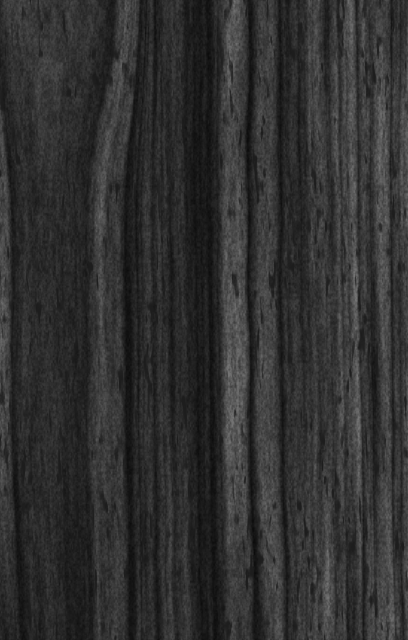
Reproduce this texture procedurally as a Shadertoy shader.

```glsl
// Charcoal-stained wood veneer with vertical grain: a broad plume on the left,
// pale ribbons in the middle and tight dark growth lines on the right.
// Layers: warped grain coordinate, tonal bands, creases, fibres, then pores.

float hash(vec2 p) {
    vec3 q = fract(p.xyx * vec3(0.1031, 0.1030, 0.0973));
    q += dot(q, q.yzx + 33.33);
    return fract((q.x + q.y) * q.z);
}

float noise(vec2 p) {
    vec2 i = floor(p), f = fract(p);
    f = f * f * (3.0 - 2.0 * f);
    return mix(mix(hash(i), hash(i + vec2(1, 0)), f.x),
               mix(hash(i + vec2(0, 1)), hash(i + vec2(1, 1)), f.x), f.y);
}

float band(float x, float left, float right, float soft) {
    return smoothstep(left - soft, left + soft, x)
         * (1.0 - smoothstep(right - soft, right + soft, x));
}

// Dark growth line: crisp on its left side, fading slowly to the right
float crease(float x, float center, float width) {
    float d = x - center;
    return exp(-abs(d) / (d < 0.0 ? width : 2.2 * width));
}

// Sideways drift of the grain, with the plume opening towards the top
float grainCoord(vec2 uv, float plume) {
    float spread = mix(-0.04, 0.075, smoothstep(0.0, 0.27, uv.x));
    spread *= 1.0 - smoothstep(0.28, 0.42, uv.x);
    float drift = 0.018 * (noise(vec2(uv.x * 5.0, uv.y * 3.0)) - 0.5)
                + 0.006 * (noise(vec2(uv.x * 18.0, uv.y * 9.0)) - 0.5);
    return uv.x - plume * spread + drift + 0.016 * (uv.y - 0.5);
}

// Irregular repeated growth lines, one per cell
float growthLines(float g, float y, float spacing) {
    float cell = floor(g / spacing), dark = 0.0;
    for (float k = -1.0; k <= 1.0; k++) {
        float id = cell + k;
        float center = (id + 0.2 + 0.6 * hash(vec2(id, 3.0))) * spacing;
        float depth = 0.5 + 0.5 * hash(vec2(id, 8.0));
        depth *= 0.7 + 0.5 * noise(vec2(id * 7.0, y * 4.0));
        float width = spacing * mix(0.12, 0.25, hash(vec2(id, 5.0)));
        dark = max(dark, depth * crease(g, center, width));
    }
    return dark;
}

// Fine dark wisps, slightly slanted and fading at both ends
float pores(vec2 p) {
    p.x += 0.03 * p.y + 0.004 * noise(p * 30.0);
    float wisp = noise(p * vec2(240.0, 48.0));
    return smoothstep(0.62, 0.9, wisp) * smoothstep(0.3, 0.7, noise(p * vec2(60.0, 20.0) + 7.0));
}

void mainImage(out vec4 fragColor, in vec2 fragCoord) {
    vec2 uv = fragCoord / iResolution.xy;
    vec2 p = fragCoord / iResolution.y;
    float plume = smoothstep(0.65, 1.0, uv.y);
    float g = grainCoord(uv, plume);

    // Broad tonal bands
    float tone = 0.21;
    tone -= 0.045 * band(g, 0.035, 0.21, 0.015);
    tone += 0.05 * plume * band(g, 0.05, 0.2, 0.04);
    tone += 0.02 * band(g, 0.225, 0.3, 0.018);
    tone -= 0.005 * band(g, 0.305, 0.43, 0.015);
    tone -= 0.075 * band(g, 0.455, 0.54, 0.025);
    tone += 0.05 * band(g, 0.55, 0.61, 0.012);
    tone += 0.04 * band(g, 0.63, 0.68, 0.012);
    tone += 0.055 * band(g, 0.69, 1.1, 0.012);
    tone *= 0.8 + 0.4 * noise(vec2(g * 14.0, uv.y * 2.5));
    tone *= 0.86 + 0.28 * noise(vec2(g * 48.0, uv.y * 2.0));

    // Growth lines: faint inside the plume, dense on the right
    float fine = smoothstep(0.29, 0.34, g) * (1.0 - band(g, 0.545, 0.685, 0.01));
    float lines = growthLines(g, uv.y, 0.036);
    float thin = growthLines(g + 3.0, uv.y, 0.021);
    tone *= 1.0 - mix(0.08, 0.62, fine) * lines;
    tone *= 1.0 - mix(0.06, 0.3, fine) * thin;
    tone *= 1.0 - 0.45 * crease(g, 0.036, 0.009);
    tone *= 1.0 - 0.5 * crease(-g, -0.216, 0.013);
    tone *= 1.0 - 0.55 * crease(g, 0.308, 0.008);
    tone *= 1.0 - 0.7 * crease(g, 0.616, 0.007);
    tone *= 1.0 - 0.6 * crease(g, 0.69, 0.008);

    // Deepen the contrast of the stain, keeping a dark grey floor
    tone = 0.172 + 1.38 * (tone - 0.152);
    tone = 0.065 + 0.5 * (tone - 0.065 + sqrt(pow(tone - 0.065, 2.0) + 0.0008));

    // Long fibres, short fibres and fine speckle
    float fibre = noise(vec2(g * 95.0, p.y * 6.0)) - 0.5;
    float strand = noise(vec2(g * 180.0, p.y * 38.0)) - 0.5;
    float speckle = noise(p * vec2(430.0, 230.0)) - 0.5;
    float dust = noise(p * vec2(470.0, 440.0) + 19.0) - 0.5;
    tone *= 1.0 + 0.26 * fibre + 0.32 * strand;
    tone += (0.02 + 0.28 * tone) * speckle + (0.012 + 0.16 * tone) * dust;

    // Pores show most in the pale wood
    tone *= 1.0 - 0.5 * smoothstep(0.06, 0.24, tone) * pores(p);

    fragColor = vec4(vec3(clamp(tone, 0.03, 0.45)), 1.0);
}
```
